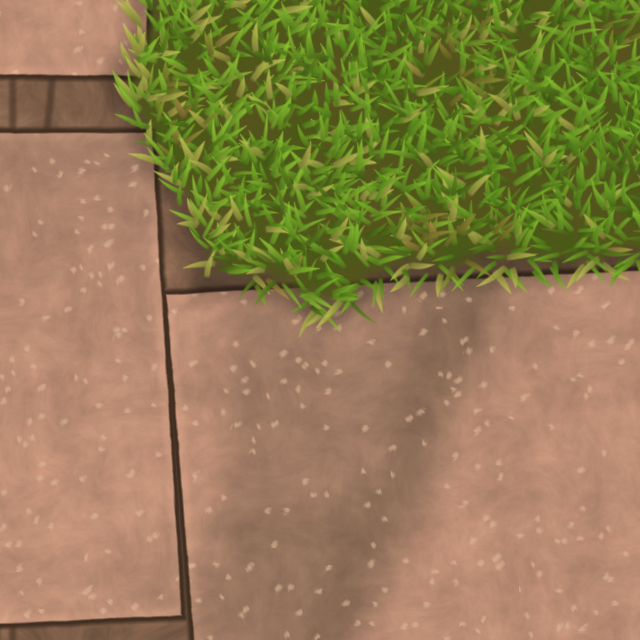
This texture is drawn by a WebGL 2 fragment shader. Its source:

```glsl
#version 300 es
precision highp float;
// Weathered sandstone paving slabs with a ragged corner of lawn growing over them.

uniform vec2 u_resolution;
out vec4 fragColor;

// Stone
const vec3 STONE_LIGHT = vec3(0.77, 0.575, 0.475);
const vec3 STONE_DARK = vec3(0.57, 0.44, 0.355);
const vec3 STONE_SPECK = vec3(0.87, 0.72, 0.59);
const vec3 BRICK = vec3(0.50, 0.375, 0.29);
const vec3 CRACK = vec3(0.25, 0.18, 0.13);
// Grass
const vec3 LEAF_SHADE = vec3(0.27, 0.36, 0.08);
const vec3 LEAF_MID = vec3(0.36, 0.56, 0.11);
const vec3 LEAF_LIGHT = vec3(0.53, 0.73, 0.19);
const vec3 LEAF_STRAW = vec3(0.73, 0.69, 0.33);
const vec3 LEAF_DRY = vec3(0.55, 0.43, 0.20);
const int BLADE_LAYERS = 16;
const float BLADE_CELL = 0.062;
const float BLADE_WIDTH = 0.0068;
const float SOFT = 0.0022;

vec3 hash3(vec2 p) {
  vec3 q = fract(vec3(p.xyx) * vec3(0.1031, 0.1030, 0.0973));
  q += dot(q, q.yxz + 33.33);
  return fract((q.xxy + q.yzz) * q.zyx);
}

// Layered, warped sines, roughly -1 to 1
float mottle(vec2 p) {
  float sum = 0.0, amp = 0.6;
  for (int i = 0; i < 5; i++) {
    p = mat2(1.5, 1.1, -1.1, 1.5) * p + 3.7;
    p += 0.8 * sin(p.yx * 0.7 + float(i));
    sum += amp * sin(p.x) * sin(p.y);
    amp *= 0.68;
  }
  return sum;
}

// Cellular noise: x = distance to nearest point, y = that point's random value
vec2 cellular(vec2 p) {
  vec2 cell = floor(p), best = vec2(9.0, 0.0);
  for (int j = -1; j <= 1; j++)
    for (int i = -1; i <= 1; i++) {
      vec2 c = cell + vec2(i, j);
      vec3 h = hash3(c + 71.0);
      float d = length(c + h.xy - p);
      if (d < best.x) best = vec2(d, h.z);
    }
  return best;
}

// Signed distance to the slabs, positive inside
float slabs(vec2 p) {
  float left = min(0.286 - 0.062 * p.y - p.x, min(0.792 - p.y, p.y - 0.026 - 0.046 * p.x));
  float right = min(p.x - 0.303 + 0.08 * p.y, 0.527 + 0.05 * p.x - p.y);
  float top = min(p.y - 0.884 + 0.01 * p.x, 0.23 - p.x);
  return max(top, max(left, right));
}

// Signed distance to the lawn, positive inside
float lawn(vec2 p) {
  float side = 0.207 + 0.105 * smoothstep(0.84, 0.56, p.y) - 0.03 * exp(-pow((p.y - 0.87) / 0.05, 2.0));
  float hem = 0.527 + 0.053 * p.x - 0.052 * exp(-pow((p.x - 0.51) / 0.055, 2.0));
  return min(p.x - side, p.y - hem);
}

vec3 paving(vec2 p) {
  float blotch = mottle(p * 4.0), grain = mottle(p * 19.0 + 5.0);
  float d = slabs(p + 0.0012 * vec2(grain, mottle(p * 14.0)));
  // Damp stain: a diagonal band on the right slab, faint on the left ones
  float x = p.x + 0.045 * blotch;
  float band = smoothstep(0.27, 0.41, x) * smoothstep(0.08, -0.08, x - 0.57 - 0.40 * p.y);
  float seam = exp(-pow((x - 0.52 - 0.38 * p.y) / 0.07, 2.0));
  float damp = band * (0.68 + 0.4 * seam);
  float top = 0.5 * smoothstep(0.45, 0.80, p.y) + 0.35 * exp(-dot(p - vec2(0.27, 0.08), p - vec2(0.27, 0.08)) * 200.0);
  damp = p.x < 0.29 - 0.06 * p.y ? top * smoothstep(0.9, 0.84, p.y) : damp;
  damp += 0.25 * smoothstep(0.30, 0.50, p.y) * smoothstep(0.6, 0.72, p.x);
  vec3 stone = mix(STONE_LIGHT, STONE_DARK, clamp(damp + 0.16 * blotch + 0.12, 0.0, 1.15));
  stone *= 1.0 + 0.055 * grain + 0.03 * mottle(p * 47.0);
  // Pale mineral specks
  vec2 speck = cellular(p * 42.0 + 0.3 * grain);
  stone = mix(stone, STONE_SPECK, 0.6 * smoothstep(0.32, 0.05, speck.x) * step(0.74, speck.y));
  stone *= 1.0 + 0.06 * smoothstep(0.018, 0.004, d);
  // Recessed bricks between slabs, with dark seams
  float seams = min(abs(p.x - 0.02), abs(p.x - 0.078 - 0.1 * (p.y - 0.84)));
  float open = smoothstep(0.003, 0.013, -d) * mix(0.45, 1.0, smoothstep(0.001, 0.010, seams));
  vec3 gap = mix(CRACK, BRICK * (1.0 + 0.14 * grain), open);
  return mix(gap, stone, smoothstep(-SOFT, SOFT, d));
}

// Blade tint from its random values, place and depth inside the lawn
vec3 bladeTint(vec3 h, vec2 root, float inside) {
  float warm = smoothstep(0.8, 0.25, root.x);
  float rim = smoothstep(0.075, 0.0, inside);
  float patchy = mottle(root * 7.0 + 2.0);
  vec3 tint = mix(LEAF_MID, LEAF_LIGHT, clamp(h.x * 0.9 + 0.3 * warm - 0.1, 0.0, 1.0));
  tint = mix(tint, LEAF_SHADE, 0.6 * step(h.y, 0.2));
  tint = mix(tint, LEAF_STRAW, 0.8 * step(0.94 - 0.10 * warm - 0.28 * rim, h.z));
  return mix(tint, LEAF_DRY, 0.7 * smoothstep(0.45, 0.8, patchy) * step(0.45, h.y));
}

vec3 grass(vec2 p, vec3 ground) {
  float depth = lawn(p);
  if (depth < -0.08) return ground;
  ground *= 1.0 - 0.28 * smoothstep(-0.035, 0.015, depth);
  vec3 thatch = mix(LEAF_SHADE, LEAF_DRY * 0.7, 0.4 + 0.3 * mottle(p * 12.0));
  vec3 col = mix(ground, thatch, smoothstep(0.012, 0.045, depth + 0.012 * mottle(p * 16.0)));
  for (int k = 0; k < BLADE_LAYERS; k++) {
    vec2 shift = vec2(k) * vec2(0.37, 0.71);
    vec2 cell = floor(p / BLADE_CELL + shift);
    for (int n = 0; n < 9; n++) {
      vec2 c = cell + vec2(n % 3 - 1, n / 3 - 1);
      vec3 h = hash3(c + 40.0 + float(k) * 17.0), g = hash3(c * 1.7 + 90.0 + float(k) * 29.0);
      vec2 root = (c + h.xy - shift) * BLADE_CELL;
      float inside = lawn(root);
      if (inside < 0.008) continue;
      // Blades stand upright inside and spill outward along the rim
      vec2 lean = vec2(sin((h.z - 0.45) * 2.8), cos((h.z - 0.45) * 2.8));
      vec2 spill = root.x < 0.33 ? vec2(-0.9, 0.1) : vec2(0.0, -1.5);
      vec2 dir = normalize(lean + spill * smoothstep(0.05, 0.01, inside) + 0.001);
      float len = BLADE_CELL * mix(0.5, 0.95, g.x);
      vec2 q = p - root;
      float t = dot(q, dir) / len;
      if (t < 0.0 || t > 1.0) continue;
      float across = dot(q, vec2(dir.y, -dir.x)) - (g.y - 0.5) * 0.03 * t * t;
      float width = BLADE_WIDTH * (0.6 + 0.6 * g.z) * (1.0 - t) * (0.5 + 1.5 * t);
      float cover = smoothstep(SOFT, -SOFT, abs(across) - width) * smoothstep(0.0, 0.15, t);
      float light = mix(0.72, 1.12, t) + 12.0 * across;
      col = mix(col, bladeTint(g, root, inside) * light, cover * 0.92);
    }
  }
  return col;
}

void main() {
  vec2 p = gl_FragCoord.xy / u_resolution;
  fragColor = vec4(clamp(grass(p, paving(p)), 0.0, 1.0), 1.0);
}
```
